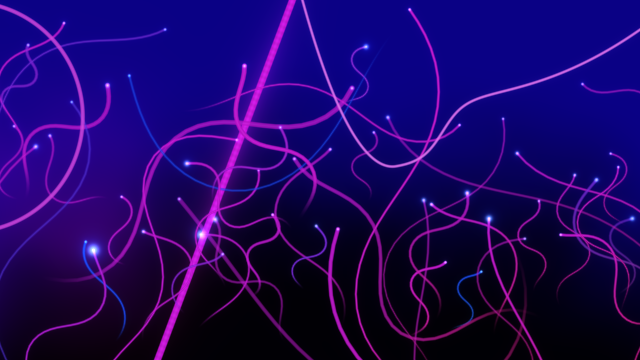
Write a WebGL 1 fragment shader that draws this background.

```glsl
precision highp float;
// Neon light trails with glowing tips, drifting over a deep blue to black haze.

uniform vec2 u_resolution;

#define STRANDS 50
#define STEPS 32
#define SEED 3.0
#define ASPECT 1.778
#define THIN 0.0025
#define THICK 0.0085
#define MAGENTA vec3(0.70, 0.06, 0.76)
#define VIOLET vec3(0.40, 0.12, 0.78)
#define BLUE vec3(0.06, 0.24, 0.88)
#define PINK vec3(0.82, 0.40, 0.88)
#define SPARK vec3(0.55, 0.85, 1.0)
#define NIGHT vec3(0.075, 0.006, 1.0)

float hash(float n) {
  return fract(sin(n * 127.1 + SEED) * 43758.5);
}

vec2 gradient(vec2 cell) {
  float a = 6.2832 * hash(dot(cell, vec2(1.0, 57.3)));
  return vec2(cos(a), sin(a));
}

float gradientNoise(vec2 p) {
  vec2 i = floor(p), f = fract(p);
  vec2 u = f * f * f * (f * (f * 6.0 - 15.0) + 10.0);
  vec2 e = vec2(1.0, 0.0);
  float low = mix(dot(gradient(i), f), dot(gradient(i + e), f - e), u.x);
  float high = mix(dot(gradient(i + e.yx), f - e.yx),
                   dot(gradient(i + 1.0), f - 1.0), u.x);
  return mix(low, high, u.y);
}

// Distance to a segment, and the position along it from 0 to 1
vec2 segment(vec2 p, vec2 a, vec2 b) {
  vec2 ab = b - a;
  float h = clamp(dot(p - a, ab) / dot(ab, ab), 0.0, 1.0);
  return vec2(length(p - a - ab * h), h);
}

// Crisp ribbon with a slightly lighter centre and a tight halo
vec3 paintTrail(vec3 col, vec3 tint, float d, float width, float alpha) {
  float blur = 0.0012 + 0.5 / u_resolution.y;
  float core = 1.0 - smoothstep(width - blur, width + blur, d);
  col += tint * 0.07 * alpha * exp(-d / 0.008);
  col = mix(col, tint, core * alpha);
  return col + 0.06 * alpha * core * exp(-4.0 * d * d / (width * width));
}

vec3 background(vec2 p) {
  float haze = gradientNoise(p * 2.3) + 0.5 * gradientNoise(p * 4.7 + 9.0);
  float side = (p.x - 0.98) / 0.9;
  float level = p.y + 0.24 * side * side - 0.06 + 0.12 * haze;
  vec3 col = NIGHT * mix(0.02, 0.52, smoothstep(0.06, 0.80, level));
  vec2 q = (p - vec2(0.12, 0.40)) / vec2(0.36, 0.32);
  return col + vec3(0.15, 0.0, 0.06) * exp(-dot(q, q)) * (1.0 + haze);
}

// Each strand walks away from its tip with a swaying heading
vec3 paintStrand(vec3 col, vec2 p, float id) {
  float k = id * 9.0;
  float reach = hash(k + 1.0);
  float len = mix(0.25, 1.6, reach * reach);
  vec2 tip = vec2(fract(id * 0.618 + 0.1) * ASPECT,
                  mix(0.22, 0.88, hash(k + 2.0)) + 0.14 * reach);
  float tipDist = length(p - tip);
  if (tipDist > len + 0.1) return col;

  float heading = -1.57 + (hash(k + 3.0) - 0.5) * mix(0.8, 2.8, reach);
  float curl = (hash(k + 4.0) - 0.5) * 5.0 * reach;
  float freq = mix(4.0, 10.0, hash(k + 5.0));
  float phase = 6.2832 * hash(k + 6.0);
  float sway = mix(1.1, 0.7, reach);
  vec2 a = tip;
  vec2 best = vec2(9.0, 0.0);
  for (int i = 0; i < STEPS; i++) {
    float t = (float(i) + 0.5) / float(STEPS);
    float angle = heading + curl * t + sway * sin(freq * t + phase);
    vec2 b = a + vec2(cos(angle), sin(angle)) * len / float(STEPS);
    vec2 s = segment(p, a, b);
    if (s.x < best.x) best = vec2(s.x, (float(i) + s.y) / float(STEPS));
    a = b;
  }

  float t = best.y;
  float hue = hash(k + 7.0);
  vec3 tint = mix(MAGENTA, VIOLET, smoothstep(0.60, 0.78, hue));
  tint = mix(tint, BLUE, smoothstep(0.82, 0.87, hue));
  tint.b -= 0.4 * t * smoothstep(0.7, 1.4, p.x) * (1.0 - p.y);
  float bold = hash(k + 8.0);
  float width = mix(THIN, THICK, bold * bold * bold * reach);
  width *= mix(1.3, 0.95, tip.x / ASPECT) * mix(1.1, 0.75, t);
  float alpha = (1.0 - smoothstep(0.75, 1.0, t)) * mix(0.5, 1.0, hash(k + 9.0));
  col = paintTrail(col, tint, best.x, width, alpha);

  // Glowing tip, a strong flare only on a few strands
  float flare = pow(hash(k + 5.5), 5.0);
  float r = tipDist / mix(0.0035, 0.014, flare);
  return col + SPARK * mix(0.6, 1.0, flare) * exp(-r * r)
             + BLUE * mix(0.15, 0.9, flare) * exp(-r * 0.7);
}

// Height of the wide sweep: a falling parabola, then an S-shaped climb
float sweep(float x) {
  float fall = max(1.1 - x, 0.0), climb = max(x - 1.28, 0.0);
  float s = (x - 1.23) / 0.07;
  return 0.525 + 7.0 * fall * fall + 0.11 * (1.0 + s / sqrt(1.0 + s * s)) + 0.7 * climb * climb;
}

void main() {
  vec2 p = gl_FragCoord.xy / u_resolution.y;
  vec3 col = background(p);

  // Broad beam with a magenta aura, lying behind the strands
  vec2 beam = segment(p, vec2(0.43, -0.02), vec2(0.82, 1.02));
  float beads = 1.0 + 0.04 * sin(beam.y * 420.0);
  float aura = exp(-beam.x / 0.035) * exp(-8.0 * pow(beam.y - 0.6, 2.0));
  col += vec3(0.30, 0.03, 0.22) * aura;
  col = paintTrail(col, MAGENTA * beads * 1.1, beam.x, 0.0095, 0.95);

  for (int i = 0; i < STRANDS; i++) col = paintStrand(col, p, float(i));

  // Large arc at the left edge
  float arc = abs(length(p - vec2(-0.09, 0.675)) - 0.32);
  col = paintTrail(col, mix(MAGENTA, PINK, 0.5), arc, 0.0055, 0.85);

  // Wide pale sweep, distance corrected by its slope
  float slope = (sweep(p.x + 0.002) - sweep(p.x - 0.002)) / 0.004;
  float d = abs(p.y - sweep(p.x)) / sqrt(1.0 + slope * slope);
  col = paintTrail(col, PINK, d, 0.0036, 0.9);

  gl_FragColor = vec4(clamp(col, 0.0, 1.0), 1.0);
}
```
